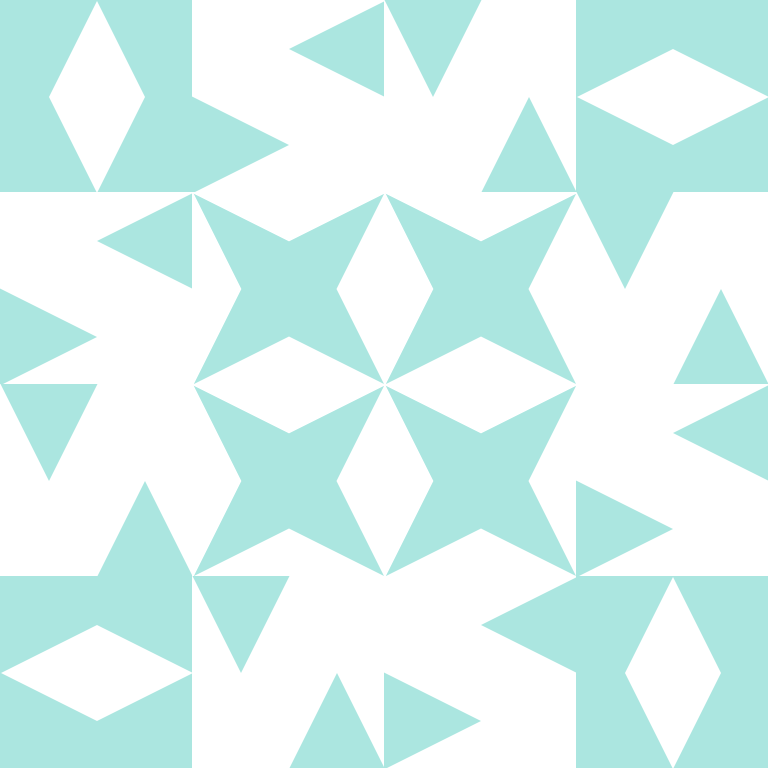
This pattern is drawn by a Shadertoy shader. Its source:

```glsl
// A four by four geometric quilt in mint on white: stars in the centre,
// diamonds cut from the corners, paired triangles along the sides.
// Each cell is a signed distance; one turn rule gives the fourfold symmetry.

const vec3 MINT = vec3(0.67, 0.902, 0.88);
const vec3 WHITE = vec3(1.0);
const float CELLS = 4.0;      // cells along each side
const float NUDGE = 0.005;    // shift of slanted edges, in cells
const float STAR_INSET = 0.002;
const int SAMPLES = 4;        // smoothing samples along each axis

// All distances are negative inside the mint area; q spans -0.5 to 0.5.
float starDistance(vec2 q) {
    vec2 a = abs(q);
    float far = max(a.x, a.y);
    float near = min(a.x, a.y);
    return (far - 0.25 - 0.5 * near) / length(vec2(1.0, 0.5)) + STAR_INSET;
}

float diamondCutDistance(vec2 q) {
    return (0.5 - 2.0 * abs(q.x) - abs(q.y)) / length(vec2(2.0, 1.0));
}

float trianglePairDistance(vec2 q) {
    vec2 s = q.x > 0.0 ? q : -q;   // half-turn symmetry
    return (abs(s.y + 0.25) - 0.5 * s.x) / length(vec2(1.0, 0.5));
}

// Picks the shape for a point in cell units, with y running downward
float quiltDistance(vec2 p) {
    vec2 cell = floor(p);
    if (any(lessThan(cell, vec2(0.0))) || any(greaterThanEqual(cell, vec2(CELLS)))) return 1.0;

    vec2 q = p - cell - 0.5 - NUDGE;
    bvec2 firstHalf = lessThan(cell, vec2(0.5 * CELLS));
    if (firstHalf.x != firstHalf.y) q = vec2(q.y, -q.x);

    // Count the axes on which this cell touches the border
    vec2 fromCentre = abs(cell + 0.5 - 0.5 * CELLS);
    vec2 border = step(0.5 * CELLS - 0.75, fromCentre);
    float borders = border.x + border.y;
    if (borders > 1.5) return diamondCutDistance(q);
    if (borders > 0.5) return trianglePairDistance(q);
    return starDistance(q);
}

void mainImage(out vec4 fragColor, in vec2 fragCoord) {
    float side = min(iResolution.x, iResolution.y);

    // Average a small grid of samples to smooth slants and cell borders alike
    float coverage = 0.0;
    for (int j = 0; j < SAMPLES; j++) {
        for (int i = 0; i < SAMPLES; i++) {
            vec2 offset = (vec2(i, j) + 0.5) / float(SAMPLES) - 0.5;
            vec2 uv = (fragCoord + offset - 0.5 * iResolution.xy) / side + 0.5;
            vec2 p = vec2(uv.x, 1.0 - uv.y) * CELLS;
            coverage += quiltDistance(p) < 0.0 ? 1.0 : 0.0;
        }
    }
    coverage /= float(SAMPLES * SAMPLES);

    fragColor = vec4(mix(WHITE, MINT, coverage), 1.0);
}
```
